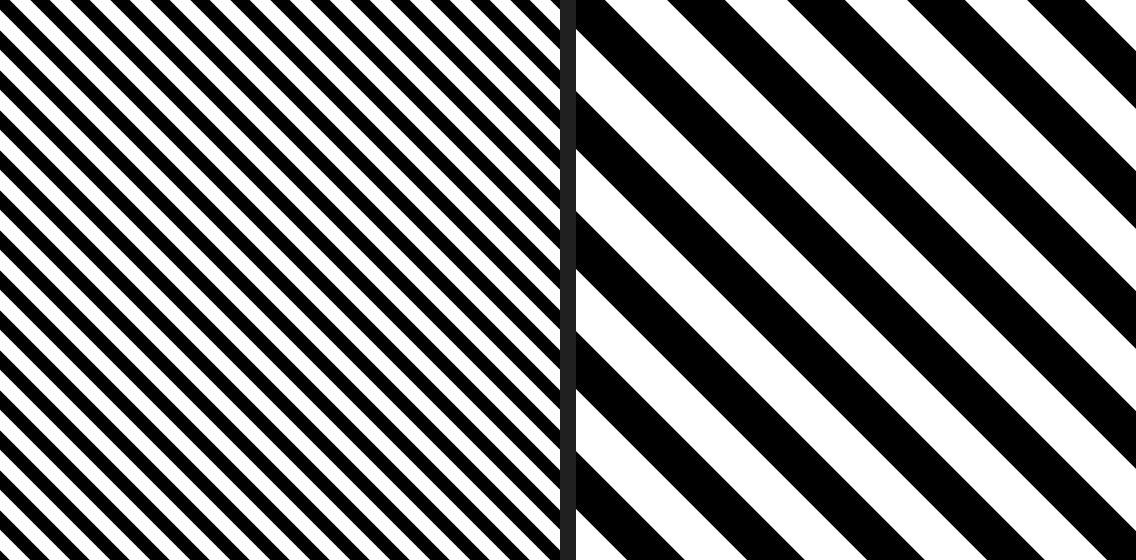
Left, the full canvas; right, a detail of the centre.
Reproduce this pattern procedurally as a WebGL 1 fragment shader.

```glsl
precision highp float;
// Straight black and white diagonal stripes falling from upper left to lower right.

#define STRIPES 14.0            // repeats across and down, whole so that it tiles
#define DARK_SHARE 0.481        // dark part of each repeat
#define DARK_COLOR vec3(0.0)
#define LIGHT_COLOR vec3(1.0)

uniform vec2 u_resolution;

// Signed distance to the dark band, in repeats; negative inside.
float bandDistance(float phase) {
    float fromCenter = abs(fract(phase + 0.5) - 0.5);
    return fromCenter - 0.5 * DARK_SHARE;
}

void main() {
    vec2 uv = gl_FragCoord.xy / u_resolution;

    // Dark bands are centered on whole values of the phase.
    float phase = (uv.x + uv.y) * STRIPES;

    // Edge softness: one pixel measured across the stripe.
    float pixel = STRIPES * length(1.0 / u_resolution);
    float light = clamp(bandDistance(phase) / pixel + 0.5, 0.0, 1.0);

    gl_FragColor = vec4(mix(DARK_COLOR, LIGHT_COLOR, light), 1.0);
}
```
